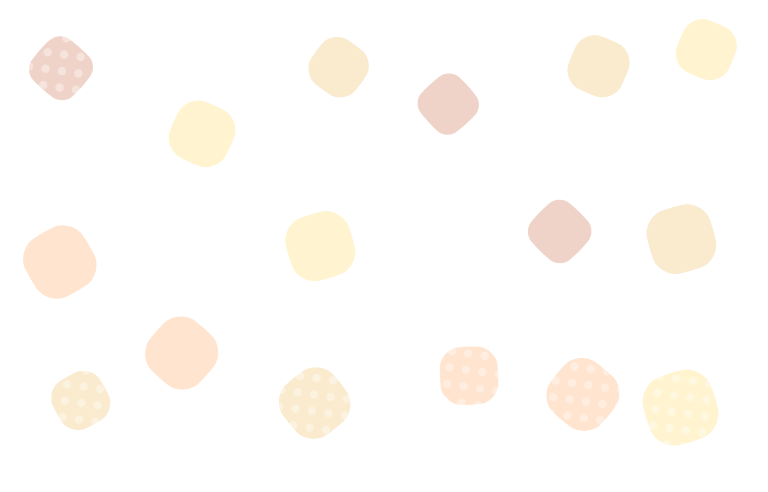
A Shadertoy shader for this pattern:

```glsl
// Soft pastel rounded squares scattered on white, some overlaid with pale dots.
// Tiles sit in jittered columns; each one is a bulged rounded box whose offset
// from the pixel is wrapped around the canvas, so the pattern repeats seamlessly.

const int COLUMNS = 6;
const int ROWS[COLUMNS] = int[COLUMNS](3, 2, 3, 2, 3, 3);
const int TILE_COUNT = 16;

// Lengths are fractions of the canvas height.
const float JITTER = 0.05;
const float LAST_COLUMN_LIFT = 0.04;
const float HALF_MIN = 0.054;
const float HALF_MAX = 0.073;
const float ROSE_SCALE = 0.94;
const float ROUNDING = 0.56;        // corner radius relative to half side
const float ROSE_ROUNDING = 0.42;
const float BULGE = 0.10;
const float DOT_PITCH = 0.0337;
const float DOT_RADIUS = 0.0086;
const float DOT_TILT = 0.14;
const float DOT_OPACITY = 0.36;
const float QUARTER_TURN = 1.5708;

const vec3 WHITE  = vec3(1.0);
const vec3 CREAM  = vec3(0.98, 0.918, 0.808);
const vec3 PEACH  = vec3(1.0, 0.894, 0.81);
const vec3 YELLOW = vec3(1.0, 0.957, 0.81);
const vec3 ROSE   = vec3(0.937, 0.827, 0.788);

float hash(int tile, int channel) {
    uint h = uint(tile * 31 + channel + 5) * 747796405u + 2891336453u;
    h = ((h >> ((h >> 28u) + 4u)) ^ h) * 277803737u;
    h = (h >> 22u) ^ h;
    return float(h & 65535u) / 65536.0;
}

mat2 rotation(float angle) {
    float c = cos(angle), s = sin(angle);
    return mat2(c, s, -s, c);
}

// Rounded box whose sides swell slightly outwards.
float softSquare(vec2 p, float halfSide, float radius) {
    vec2 q = abs(p);
    q += BULGE * q.yx * q.yx / halfSide;
    q -= halfSide - radius;
    return length(max(q, 0.0)) + min(max(q.x, q.y), 0.0) - radius;
}

float coverage(float dist, float pixel) {
    return 1.0 - smoothstep(-0.7 * pixel, 0.7 * pixel, dist);
}

float dotLayer(vec2 p, float pixel) {
    vec2 cell = fract(rotation(DOT_TILT) * p / DOT_PITCH) - 0.5;
    return coverage(length(cell) * DOT_PITCH - DOT_RADIUS, pixel);
}

// Fixed shares: five cream, four peach, four yellow, three rose.
vec3 tileColour(int kind) {
    return kind < 5 ? CREAM : kind < 9 ? PEACH : kind < 13 ? YELLOW : ROSE;
}

void mainImage(out vec4 fragColor, in vec2 fragCoord) {
    float pixel = 1.0 / iResolution.y;
    vec2 canvas = vec2(iResolution.x * pixel, 1.0);
    vec2 p = fragCoord * pixel;
    vec3 colour = WHITE;

    int tile = 0;
    for (int col = 0; col < COLUMNS; col++) {
        for (int row = 0; row < ROWS[col]; row++) {
            // Placement, wrapped around the canvas
            vec2 grid = vec2(float(COLUMNS), float(ROWS[col]));
            vec2 centre = (vec2(float(col), float(row)) + 0.5) / grid * canvas;
            centre += JITTER * (2.0 * vec2(hash(tile, 0), hash(tile, 1)) - 1.0);
            if (col == COLUMNS - 1) centre.y += LAST_COLUMN_LIFT;
            vec2 d = p - centre;
            d -= canvas * round(d / canvas);

            // Shape: rose tiles stand on a corner and are less round
            int kind = (tile * 7) % TILE_COUNT;
            bool rose = kind > 12;
            float halfSide = mix(HALF_MIN, HALF_MAX, hash(tile, 2));
            if (rose) halfSide *= ROSE_SCALE;
            float turn = hash(tile, 3);
            if (rose) turn = 0.5 + 0.08 * (turn - 0.5);
            float radius = halfSide * (rose ? ROSE_ROUNDING : ROUNDING);
            float shape = softSquare(rotation(turn * QUARTER_TURN) * d, halfSide, radius);

            // Fill, with dots on some tiles
            vec3 fill = tileColour(kind);
            if ((kind * 3) % 8 < 3) {
                vec2 shift = DOT_PITCH * vec2(hash(tile, 4), hash(tile, 5));
                fill = mix(fill, WHITE, DOT_OPACITY * dotLayer(d + shift, pixel));
            }
            colour = mix(colour, fill, coverage(shape, pixel));
            tile++;
        }
    }
    fragColor = vec4(colour, 1.0);
}
```
